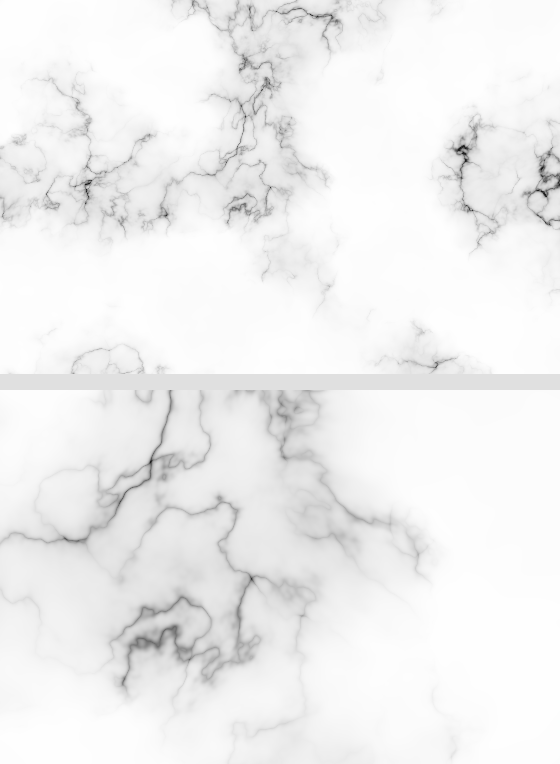
Top: the whole. Bottom: its middle third, enlarged.
A WebGL 2 fragment shader for this texture:

```glsl
#version 300 es
precision highp float;
// White marble with soft grey clouds and clusters of thin, crinkled dark veins.

uniform vec2 u_resolution;
out vec4 fragColor;

const float TAU = 6.28319;

float hash(vec2 cell) {
    return fract(sin(dot(cell, vec2(127.1, 311.7))) * 43758.5);
}

// Dot product of a random unit gradient with the offset from its corner.
float cornerValue(vec2 cell, vec2 offset) {
    float angle = TAU * hash(cell);
    return dot(vec2(cos(angle), sin(angle)), offset);
}

float gradientNoise(vec2 p) {
    vec2 cell = floor(p);
    vec2 f = fract(p);
    vec2 blend = f * f * f * (f * (f * 6.0 - 15.0) + 10.0);
    vec2 e = vec2(1.0, 0.0);
    float bottom = mix(cornerValue(cell, f), cornerValue(cell + e.xy, f - e.xy), blend.x);
    float top = mix(cornerValue(cell + e.yx, f - e.yx), cornerValue(cell + e.xx, f - e.xx), blend.x);
    return mix(bottom, top, blend.y);
}

// Layered noise; each octave is rotated to hide the lattice.
float fbm(vec2 p, int octaves, float gain) {
    mat2 turn = mat2(0.8, 0.6, -0.6, 0.8);
    float sum = 0.0;
    float amplitude = 1.0;
    for (int i = 0; i < octaves; i++) {
        sum += amplitude * gradientNoise(p);
        p = turn * p * 2.03 + vec2(17.3, 9.1);
        amplitude *= gain;
    }
    return sum;
}

// Peaks at 1 along the zero line of a field and fades to both sides.
float ridge(float field, float sharpness) {
    return exp(-abs(field) * sharpness);
}

void main() {
    vec2 p = gl_FragCoord.xy / u_resolution.y;

    // Broad patches that hold the veining, with clean stone between them
    float patches = fbm(p * 2.5 + vec2(3.7, 8.2), 5, 0.5);
    float cloud = smoothstep(-0.1, 0.58, patches);

    // Two scales of crinkled vein fields
    vec2 warp = vec2(gradientNoise(p * 6.0 + 31.0), gradientNoise(p * 6.0 + 57.0));
    vec2 q = p + 0.04 * warp;
    float coarse = fbm(q * 4.6 + vec2(21.0, 4.0), 6, 0.47);
    float fine = fbm(q * 9.0 + vec2(5.0, 43.0), 5, 0.46);
    float strength = smoothstep(-0.35, 0.5, fbm(p * 7.0 + 71.0, 3, 0.5));

    // Soft shade around the veins, then the thin lines and dark knots
    float shade = cloud * (0.055 + 0.09 * ridge(coarse, 8.0) + 0.05 * ridge(fine, 7.0));
    float coarseLine = ridge(coarse, 42.0);
    float fineLine = ridge(fine, 30.0);
    float lines = cloud * (0.12 + 0.36 * strength) * coarseLine
                + cloud * cloud * 0.32 * strength * fineLine;
    float knots = 0.35 * cloud * coarseLine * fineLine;

    // Faint mottling over the whole slab
    float mottle = 0.012 * smoothstep(-0.3, 0.6, fbm(p * 3.5 + 13.0, 4, 0.5));

    float stone = 0.995 - mottle - shade - lines - knots;
    fragColor = vec4(vec3(clamp(stone, 0.12, 1.0)), 1.0);
}
```
